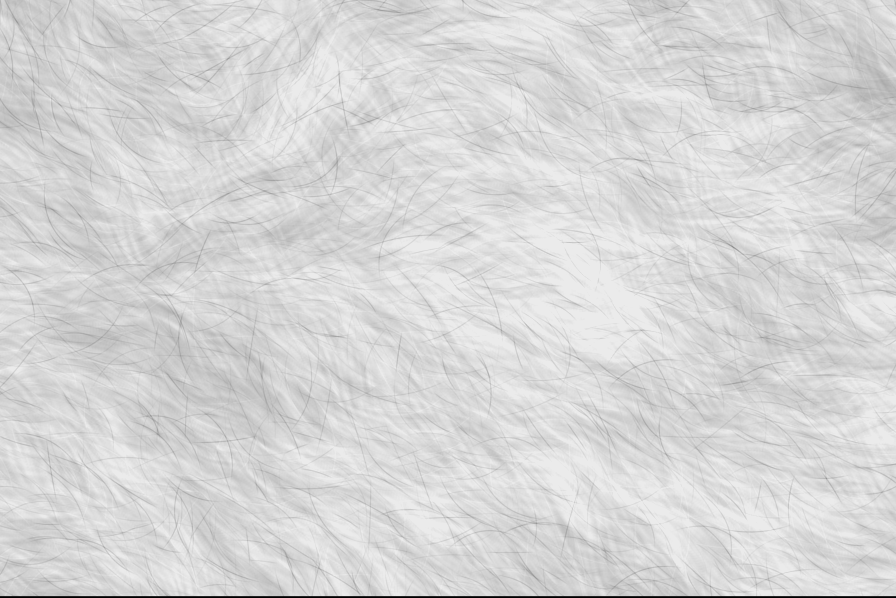
Write a Shadertoy shader that draws this texture.

```glsl
// Draws soft white fur: wavy combed tufts with fine curved stray hairs.

const float FUR_TONE = 0.842;
const int HAIR_LAYERS = 5;
const float HAIR_CELL = 0.045;

vec2 hash2(vec2 cell) {
    vec3 h = fract(cell.xyx * vec3(0.1031, 0.1030, 0.0973));
    h += dot(h, h.yzx + 33.33);
    return fract((h.xx + h.yz) * h.zy);
}

float bump(vec2 p, vec2 center, vec2 radius) {
    vec2 d = (p - center) / radius;
    return exp(-dot(d, d));
}

// Combing direction in radians: broad swirls plus layered sine waves
float combAngle(vec2 p) {
    float a = -0.52;
    a += 1.30 * bump(p, vec2(0.52, 0.83), vec2(0.22, 0.22));
    a += 0.40 * bump(p, vec2(1.35, 0.70), vec2(0.35, 0.30));
    a += 0.80 * bump(p, vec2(0.35, 0.58), vec2(0.16, 0.10));
    a -= 0.45 * bump(p, vec2(0.66, 0.12), vec2(0.22, 0.28));
    a -= 0.70 * bump(p, vec2(0.10, 0.95), vec2(0.20, 0.20));
    a += 0.26 * sin(8.0 * p.x + 5.0 * p.y + 1.6 * sin(6.0 * p.y + 1.0));
    a += 0.24 * sin(17.0 * p.y - 12.0 * p.x + 1.8 * sin(9.0 * p.x));
    a += 0.18 * sin(31.0 * p.x + 22.0 * p.y + 2.0 * sin(13.0 * p.y - 7.0 * p.x));
    return a;
}

vec2 combDirection(vec2 p, float turn) {
    float a = combAngle(p) + turn;
    return vec2(cos(a), sin(a));
}

// Smooth cellular noise: random cell values blended by distance
float cellNoise(vec2 p) {
    vec2 base = floor(p);
    vec2 sum = vec2(0.0);
    for (int y = -1; y <= 1; y++)
    for (int x = -1; x <= 1; x++) {
        vec2 cell = base + vec2(x, y);
        vec2 rnd = hash2(cell + 71.0);
        vec2 d = cell + rnd - p;
        float weight = exp(-5.0 * dot(d, d));
        sum += weight * vec2(fract(rnd.x * 7.31 + rnd.y * 5.17), 1.0);
    }
    return sum.x / sum.y;
}

// Noise smeared along the turned combing direction, centred on zero
float streaks(vec2 p, float frequency, float turn, float stride, int steps) {
    float sum = cellNoise(p * frequency);
    vec2 ahead = p;
    vec2 behind = p;
    for (int i = 0; i < steps; i++) {
        ahead += stride * combDirection(ahead, turn);
        behind -= stride * combDirection(behind, turn);
        sum += cellNoise(ahead * frequency) + cellNoise(behind * frequency);
    }
    return sum / float(2 * steps + 1) - 0.5;
}

// Wide light and shade where the coat lifts and falls
float coatRelief(vec2 p) {
    float relief = 0.10 * (cellNoise(p * 3.5 + 4.0) - 0.5);
    relief -= 0.035 * bump(p, vec2(0.15, 0.92), vec2(0.22, 0.18));
    relief -= 0.025 * bump(p, vec2(1.30, 0.76), vec2(0.28, 0.14));
    relief -= 0.025 * bump(p, vec2(0.80, 0.24), vec2(0.26, 0.10));
    relief += 0.030 * bump(p, vec2(0.42, 0.80), vec2(0.10, 0.16));
    relief += 0.030 * bump(p, vec2(1.05, 0.48), vec2(0.20, 0.12));
    relief += 0.025 * bump(p, vec2(0.35, 0.50), vec2(0.35, 0.12));
    return relief;
}

// Coverage of one tapered hair bent into an arc
float hairMask(vec2 d, float angle, float halfLength, float bend, float pixel) {
    float c = cos(angle);
    float s = sin(angle);
    float along = c * d.x + s * d.y;
    float across = c * d.y - s * d.x - bend * along * along;
    float slope = 2.0 * bend * along;
    float dist = abs(across) * inversesqrt(1.0 + slope * slope);
    float taper = 1.0 - smoothstep(0.4, 1.0, abs(along) / halfLength);
    return taper * (1.0 - smoothstep(0.0, 0.0007 + 0.8 * pixel, dist));
}

// Summed shade of scattered hairs in one layer
float hairLayer(vec2 p, float seed, float pixel) {
    vec2 grid = p / HAIR_CELL + seed * 0.37;
    vec2 base = floor(grid);
    float shade = 0.0;
    for (int y = -2; y <= 2; y++)
    for (int x = -2; x <= 2; x++) {
        vec2 cell = base + vec2(x, y);
        vec2 place = hash2(cell + seed * 57.0);
        vec2 shape = hash2(cell + seed * 57.0 + 313.0);
        vec2 d = (grid - cell - place) * HAIR_CELL;
        float halfLength = mix(0.025, 0.085, shape.x);
        if (dot(d, d) > halfLength * halfLength) continue;
        float stray = fract(place.x * 13.7 + shape.y * 9.1) - 0.5;
        float angle = combAngle(p - d) + stray * (0.6 + 6.0 * stray * stray);
        float bend = 12.0 * (shape.y - 0.5);
        float depth = fract(place.y * 17.3 + shape.x * 11.9);
        float tone = depth < 0.2 ? -0.025 : 0.012 + 0.10 * pow(depth, 4.0);
        shade += tone * hairMask(d, angle, halfLength, bend, pixel);
    }
    return shade;
}

void mainImage(out vec4 fragColor, in vec2 fragCoord) {
    vec2 p = fragCoord / iResolution.y;
    float pixel = 1.0 / iResolution.y;

    // Broad relief, tufts and crossing fine strands
    float tone = FUR_TONE + coatRelief(p);
    tone += 0.07 * streaks(p, 9.0, 0.0, 0.030, 3);
    tone += 0.16 * streaks(p, 32.0, 0.0, 0.012, 5);
    tone += 0.22 * streaks(p, 150.0, 0.25, 0.005, 6);
    tone += 0.22 * streaks(p + 2.7, 165.0, -0.25, 0.005, 6);

    // Stray hairs
    for (int i = 0; i < HAIR_LAYERS; i++)
        tone -= hairLayer(p, float(i) + 1.0, pixel);

    // Thin dark lower edge
    tone = clamp(tone, 0.55, 0.92) * smoothstep(0.002, 0.004, p.y);
    fragColor = vec4(vec3(tone), 1.0);
}
```
